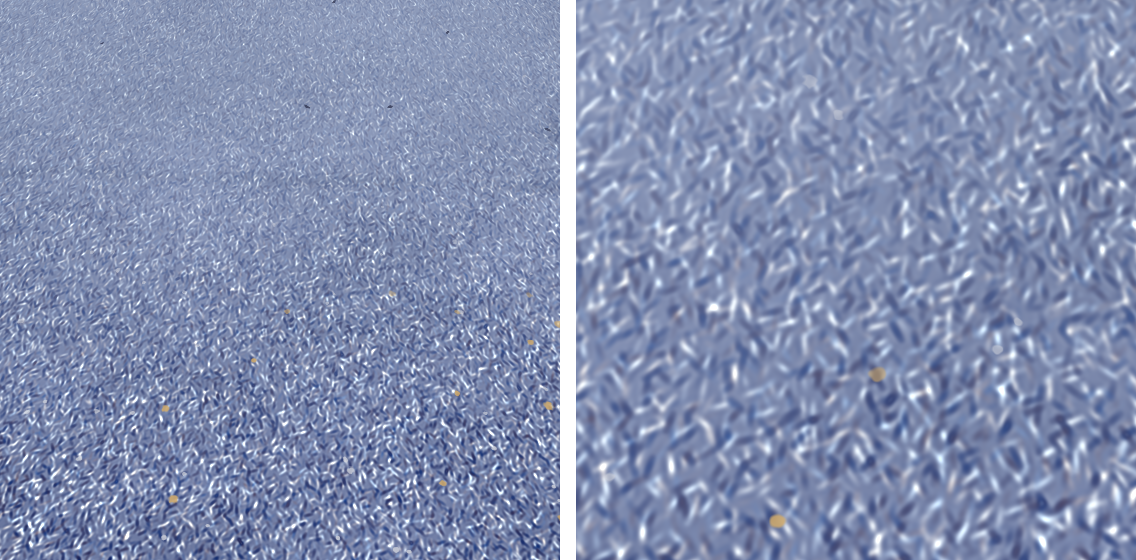
Left, the full canvas; right, a detail of the centre.
Give the GLSL for this texture, as a Shadertoy shader.

```glsl
vec3 hash3(vec2 p) {
    vec3 q = fract(p.xyx * vec3(0.1031, 0.1030, 0.0973));
    q += dot(q, q.yxz + 33.33);
    return fract((q.xxy + q.yzz) * q.zyx);
}

float valueNoise(vec2 p) {
    vec2 i = floor(p), f = fract(p);
    f = f * f * (3.0 - 2.0 * f);
    float low = mix(hash3(i).x, hash3(i + vec2(1, 0)).x, f.x);
    float high = mix(hash3(i + vec2(0, 1)).x, hash3(i + vec2(1, 1)).x, f.x);
    return mix(low, high, f.y);
}

mat2 rotation(float angle) {
    float c = cos(angle), s = sin(angle);
    return mat2(c, -s, s, c);
}

// Sum of oriented light and dark grains: x is brightness, y is tint
vec2 grains(vec2 p) {
    vec2 cell = floor(p), total = vec2(0);
    for (int k = 0; k < 18; k++) {
        int n = k % 9;
        vec2 id = cell + vec2(n % 3 - 1, n / 3 - 1);
        vec2 seed = id + float(k / 9) * 317.0 + 500.0;
        vec3 place = hash3(seed);
        vec3 look = hash3(seed + 71.7);
        vec2 offset = p - id - place.xy;
        float angle = (place.z - 0.5) * 2.3 - 0.2;
        vec2 d = rotation(angle) * offset / vec2(0.23, mix(0.3, 0.52, look.z));
        float grain = exp(-0.5 * dot(d, d)) * (1.0 - 0.5 * d.x * d.x);
        grain *= 1.0 - smoothstep(0.6, 1.0, length(offset));
        total += grain * (look.xy * 2.0 - 1.0);
    }
    return total;
}

// Rare isolated specks, one at most in each chosen cell
float specks(vec2 p, vec2 size, float chance, float seed) {
    vec2 id = floor(p);
    vec3 h = hash3(id + seed);
    vec2 d = fract(p) - mix(vec2(0.3), vec2(0.7), h.xy);
    d = rotation((h.x - 0.5) * 1.2) * d / (size * mix(0.6, 1.2, h.y));
    float edge = length(d) + 0.5 * (valueNoise(p * 7.0) - 0.5);
    return step(h.z, chance) * (1.0 - smoothstep(0.65, 1.2, edge));
}

void mainImage(out vec4 fragColor, in vec2 fragCoord) {
    vec2 uv = fragCoord / iResolution.xy;

    // Receding ground: grains shrink evenly towards the top
    float grainSize = 0.0122 - 0.0066 * uv.y;
    vec2 ground = vec2((uv.x - 0.5) / grainSize, -log(grainSize) / 0.0066);
    float far = smoothstep(0.0, 1.0, uv.y);

    // Blue-grey tar with broad wear patches
    vec3 color = mix(vec3(0.455, 0.505, 0.655), vec3(0.56, 0.612, 0.733), far);
    float wear = valueNoise(uv * vec2(3.0, 7.0) + 4.0) - 0.5;
    wear += 0.6 * (valueNoise(uv * vec2(9.0, 22.0) + 19.0) - 0.5);
    color += wear * 0.045;

    // Faint seam crossing the road and a shaded spot at the right
    float seamY = 0.697 - 0.035 * uv.x + 0.012 * (valueNoise(uv.xx * 8.0) - 0.5);
    float seam = exp(-pow((uv.y - seamY) / 0.011, 2.0));
    color -= seam * 0.045 * valueNoise(vec2(uv.x * 6.0, 2.0));
    vec2 spot = (uv - vec2(1.0, 0.765)) / vec2(0.035, 0.025);
    color -= 0.07 * exp(-dot(spot, spot));

    // Stone grains, stronger when near
    vec2 stone = grains(ground);
    float contrast = mix(0.41, 0.12, smoothstep(0.0, 0.95, uv.y));
    contrast *= 0.8 + 0.4 * valueNoise(uv * vec2(14.0, 18.0));
    float relief = stone.x + 0.35 * (stone.x * stone.x - 0.13);
    color += contrast * relief * vec3(1.0, 0.99, 0.78);
    color += contrast * stone.y * vec3(0.1, -0.01, -0.11);

    // Pale pebbles, ochre chips and distant dark flecks
    float pebble = specks(ground / 2.0, vec2(0.25, 0.21), 0.025, 211.0);
    color = mix(color, vec3(0.82, 0.83, 0.86), pebble * mix(0.8, 0.25, far));
    float chip = specks(ground / 3.0, vec2(0.24, 0.2), 0.011, 340.0);
    chip *= 1.0 - smoothstep(0.35, 0.6, uv.y);
    color = mix(color, vec3(0.82, 0.67, 0.42), chip * 0.85);
    float fleck = specks(ground / 3.0, vec2(0.24, 0.1), 0.008, 520.0);
    fleck *= smoothstep(0.65, 0.8, uv.y);
    color = mix(color, vec3(0.2, 0.22, 0.33), fleck * 0.8);

    fragColor = vec4(clamp(color, 0.0, 1.0), 1.0);
}
```
